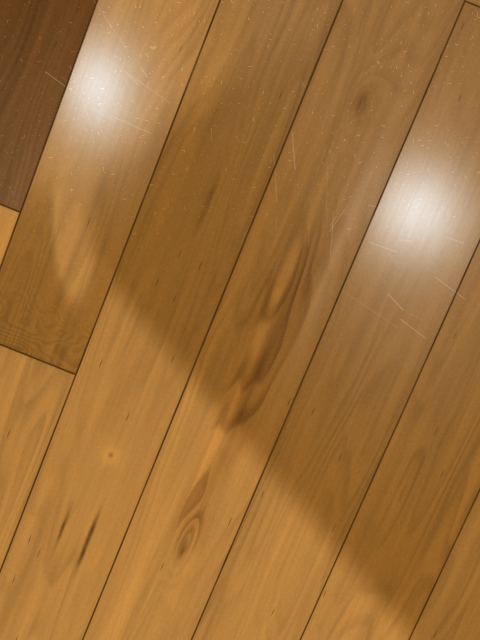
A Shadertoy shader for this texture:

```glsl
// Slanted maple floorboards with heartwood, knots, a soft shadow and two window glares.

const float BOARD = 0.17;
const vec3 LIT = vec3(0.71, 0.495, 0.24);
const vec3 SHADE = vec3(0.55, 0.36, 0.138);
const vec3 HAZE = vec3(0.575, 0.415, 0.24);
const vec3 SHEEN = vec3(0.71, 0.565, 0.43);
const vec3 GLARE = vec3(0.94, 0.9, 0.86);
const vec3 DULL = vec3(0.39, 0.245, 0.11);
const vec3 MARK = vec3(0.28, 0.17, 0.06);

float hash(vec2 p) {
  vec3 q = fract(p.xyx * 0.1031);
  q += dot(q, q.yzx + 33.33);
  return fract((q.x + q.y) * q.z);
}

float noise(vec2 p) {
  vec2 i = floor(p), f = fract(p);
  f = f * f * (3.0 - 2.0 * f);
  float a = mix(hash(i), hash(i + vec2(1, 0)), f.x);
  float b = mix(hash(i + vec2(0, 1)), hash(i + 1.0), f.x);
  return mix(a, b, f.y);
}

float fbm(vec2 p) {
  return 0.6 * noise(p) + 0.28 * noise(p * 2.1 + 7.3) + 0.12 * noise(p * 4.3 + 19.1);
}

// Gaussian spot with separate radii.
float spot(vec2 p, vec2 centre, vec2 radius) {
  vec2 q = (p - centre) / radius;
  return exp(-dot(q, q));
}

// Growth rings as contours of a smooth field.
float rings(float field) {
  float r = fract(field);
  return smoothstep(0.2, 0.8, r) * (1.0 - smoothstep(0.8, 1.0, r));
}

// End joint of a row, measured along the boards.
float jointAt(float row) {
  if (row == -2.0) return 0.319;
  if (row == -1.0) return 0.538;
  return row == 2.0 ? -0.289 : 9.0;
}

// Short dark dashes, one per chosen cell.
float flecks(vec2 g, float seed) {
  vec2 cell = g * vec2(55, 20) + seed, id = floor(cell);
  vec2 offset = 0.3 + 0.4 * vec2(hash(id + 3.1), hash(id + 8.7));
  float d = length((fract(cell) - offset) / vec2(0.08, 0.18));
  return step(0.95, hash(id)) * (1.0 - smoothstep(0.2, 1.2, d));
}

// Fine scratches around a centre, mostly in one direction.
float scratches(vec2 p, vec2 centre, float angle, float px) {
  float sum = 0.0;
  for (int i = 0; i < 11; i++) {
    vec2 s = vec2(float(i), angle * 10.0);
    vec2 c = centre + (vec2(hash(s), hash(s + 5.0)) - 0.5) * vec2(0.15, 0.22);
    float a = angle + (hash(s + 9.0) - 0.5) * 0.9;
    float len = 0.008 + 0.06 * pow(hash(s + 13.0), 2.0);
    vec2 dir = vec2(cos(a), sin(a));
    float d = length(p - c - dir * clamp(dot(p - c, dir), -len, len));
    sum += (1.0 - smoothstep(0.0, 0.0004 + px, d)) * hash(s + 17.0);
  }
  return sum;
}

void mainImage(out vec4 fragColor, in vec2 fragCoord) {
  float px = 1.0 / iResolution.y;
  vec2 p = vec2(fragCoord.x, iResolution.y - fragCoord.y) * px;

  // Rows of boards fan slightly with perspective.
  float k = (p.x - 0.344 + 0.385 * p.y) / (0.1915 - 0.0215 * p.y);
  float row = floor(k), v = p.y - 0.4 * p.x;
  float joint = jointAt(row), beyond = step(joint, v);
  float seed = row * 17.0 + beyond * 41.0 + 60.0;
  vec2 g = vec2(k * BOARD, v * 0.93);
  float left = float(row == -1.0) * (1.0 - beyond);
  float dull = float(row == -2.0) * (1.0 - beyond);
  float middle = float(row == 1.0);

  // Soft shadow bounded by three edges.
  float shadow = smoothstep(-0.035, 0.035, p.x + 0.204 - 0.85 * p.y);
  shadow *= smoothstep(-0.05, 0.05, p.y - 0.366 + 0.67 * p.x);
  shadow *= smoothstep(0.12, 0.165, p.x);
  float glow = smoothstep(0.3, 0.6, spot(p, vec2(0.118, 0.34), vec2(0.04, 0.15)));
  shadow = max(shadow, left * smoothstep(0.24, 0.34, p.y) * (1.0 - glow) * 0.8);
  vec3 col = mix(LIT, SHADE, shadow * (row >= 4.0 ? 0.55 : 1.0));
  float haze = (1.0 - smoothstep(0.05, 0.4, p.y)) * smoothstep(0.2, 0.5, p.x);
  col = mix(col, HAZE, 0.75 * haze);
  col = mix(col, HAZE, 0.85 * spot(p, vec2(0.66, 0.4), vec2(0.24, 0.3)));
  col = mix(col, DULL + 0.25 * p.y, dull);
  col *= 0.97 + 0.06 * hash(vec2(seed, 2));

  // Grain bends around the knots.
  vec2 knotA = vec2(1.5 * BOARD, -0.06), knotB = vec2(1.57 * BOARD, 0.69);
  float bend = spot(g, knotA, vec2(0.025, 0.06)) + spot(g, knotB, vec2(0.016, 0.06));
  float field = fbm(g * vec2(13, 1.7) + seed) + 0.3 * bend;
  float fibre = noise(g * vec2(330, 18) + seed) - 0.5;
  float band = fbm(g * vec2(60, 2.5) + seed) - 0.5;
  float figure = 0.1 * noise(g * vec2(12, 5) + seed);
  col *= 1.02 - figure * rings(field * 12.0) + 0.035 * fibre + 0.17 * band;
  float curl = left * smoothstep(0.38, 0.52, v);
  col *= 1.0 - 0.08 * curl * rings(fbm(g * vec2(16, 22)) * 9.0);

  // Heartwood flame with pale sapwood beside it.
  float reach = smoothstep(0.1, 0.28, v) * (1.0 - smoothstep(0.68, 0.79, v));
  float side = g.x - 1.56 * BOARD + 0.035 * (fbm(g * vec2(20, 6)) - 0.5);
  float width = mix(0.046, 0.02, smoothstep(0.3, 0.75, v));
  float heart = middle * reach * (1.0 - smoothstep(0.5, 1.3, abs(side) / width));
  float flame = 0.25 + 0.6 * rings(field * 11.0 + 30.0 * side) - 0.9 * band;
  col *= mix(vec3(1), mix(vec3(1.04, 1.03, 1), vec3(0.76, 0.71, 0.64), flame), heart);
  float sap = middle * spot(vec2(side, v), vec2(0.048, 0.16), vec2(0.012, 0.22));
  col = mix(col, SHEEN, 0.45 * sap * (0.6 + band));

  // Knots, mineral streaks and flecks.
  float marks = 0.4 * spot(g, knotA, vec2(0.01, 0.022));
  marks += 0.5 * spot(g, knotB, vec2(0.006, 0.016));
  marks += 0.75 * spot(g, vec2(0.116, 0.736), vec2(0.0035, 0.042));
  marks += 0.55 * spot(g, vec2(0.07, 0.73), vec2(0.003, 0.032));
  marks += 0.35 * spot(g, vec2(0.094, 0.17), vec2(0.005, 0.045));
  marks *= 0.6 + 0.8 * noise(g * vec2(190, 70));
  col = mix(col, MARK, min(marks + 0.35 * flecks(g, seed), 0.8));
  float eye = length(g - vec2(0.099, 0.597));
  col *= 1.0 + 0.12 * exp(-pow(eye / 0.018, 2.0)) - 0.25 * exp(-pow(eye / 0.004, 2.0));

  // Window reflections, cut by the board edges.
  float faceA = left + 0.2 * float(row == 0.0);
  float faceB = float(row == 2.0) + 0.45 * float(row == 3.0) + 0.3 * middle;
  vec2 winA = vec2(0.152, 0.137), winB = vec2(0.652, 0.33);
  float broad = faceA * spot(p, winA, vec2(0.13, 0.17)) + faceB * spot(p, winB, vec2(0.14, 0.17));
  float core = faceA * spot(p, winA, vec2(0.06, 0.08)) + faceB * spot(p, winB, vec2(0.078));
  col = mix(col, SHEEN, 0.65 * broad);
  col = mix(col, GLARE, min(core * (0.94 + 0.1 * fibre), 1.0));

  // Scratches and dust.
  float wear = scratches(p, winA, 0.85, px) + scratches(p, winB + vec2(0, 0.09), 0.5, px);
  wear += 0.7 * scratches(p, vec2(0.5, 0.27), 1.9, px);
  col = mix(col, GLARE, 0.24 * min(wear, 1.0));
  float dust = smoothstep(0.88, 0.98, noise(p * 260.0)) * (1.0 - smoothstep(0.2, 0.5, p.y));
  col += 0.09 * dust + 0.02 * (noise(p * 380.0) - 0.5);

  // Seams and end joints.
  float gap = min(abs(k - round(k)) * BOARD, abs(v - joint) * 0.93);
  float seam = 0.65 + 0.25 * noise(g * 25.0);
  col = mix(col, MARK, seam * (1.0 - smoothstep(0.0, 0.001 + px, gap)));
  col *= 1.0 - 0.08 * exp(-gap / 0.004);
  fragColor = vec4(col, 1);
}
```
